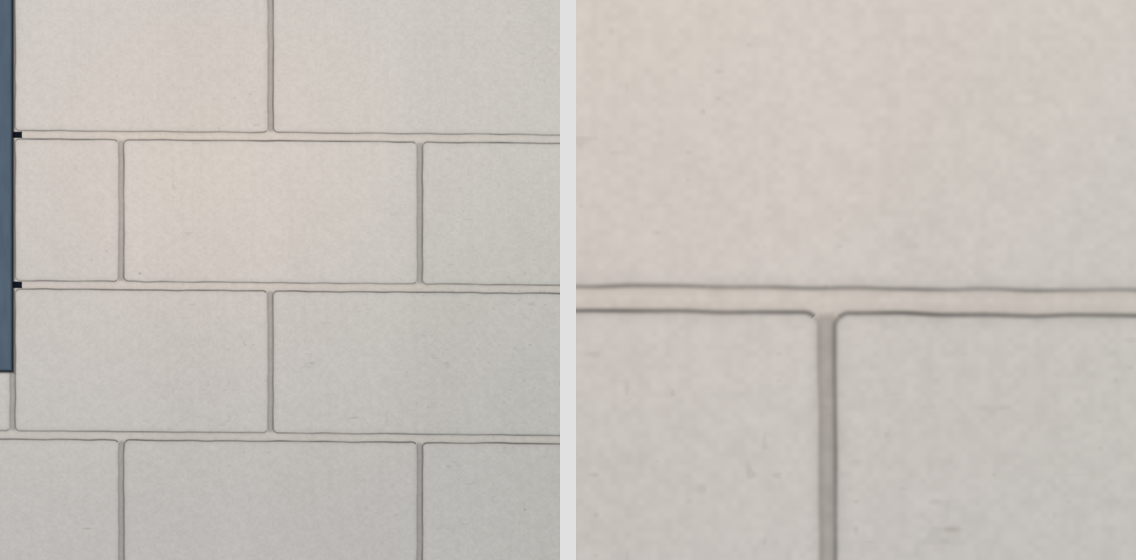
Left, the full canvas; right, a detail of the centre.
This texture is drawn by a Shadertoy shader. Its source:

```glsl
#define COURSE 0.2682      // height of one course with its joint
#define FIRST_JOINT 0.2400 // depth of the first bed joint below the top
#define BLOCK 0.5330       // length of one block with its joint
#define FIRST_HEAD 0.2165  // first head joint of the odd courses
#define BED_WIDTH 0.0150
#define HEAD_WIDTH 0.0095
#define LINE_WIDTH 0.0017
#define TILT 0.0085        // fall of the courses from left to right
#define FRAME_SIZE vec2(0.0235, 0.336) // right edge and foot of the metal frame
#define GRAIN 0.040
#define SPECKS 7

float hash(vec2 p) {
    return fract(sin(dot(p, vec2(127.1, 311.7))) * 43758.5453);
}

float noise(vec2 p) {
    vec2 i = floor(p), f = fract(p);
    f = f * f * (3.0 - 2.0 * f);
    return mix(mix(hash(i), hash(i + vec2(1, 0)), f.x),
               mix(hash(i + vec2(0, 1)), hash(i + vec2(1, 1)), f.x), f.y);
}

float fbm(vec2 p) {
    float sum = 0.0, amp = 0.5;
    for (int i = 0; i < 4; i++) {
        sum += amp * noise(p);
        p = p * 2.03 + 17.3;
        amp *= 0.5;
    }
    return sum;
}

float roundedBox(vec2 p, vec2 halfSize, float radius) {
    vec2 q = abs(p) - halfSize + radius;
    return length(max(q, 0.0)) + min(max(q.x, q.y), 0.0) - radius;
}

float bell(float x, float width) {
    return exp(-x * x / (width * width));
}

// Painted surface: light falling off downwards, stains and grain
vec3 paint(vec2 uv) {
    vec3 color = mix(vec3(0.745, 0.733, 0.720), vec3(0.818, 0.797, 0.775),
                     smoothstep(-0.05, 0.80, uv.y - 0.12 * uv.x));
    float warmth = exp(-9.0 * dot(uv - vec2(0.36, 0.68), uv - vec2(0.36, 0.68)));
    color += warmth * vec3(0.016, 0.001, -0.010);
    color -= 0.018 * smoothstep(0.4, 1.0, uv.x) * vec3(1.1, 0.7, 1.0);
    color += 0.026 * (fbm(uv * vec2(9.0, 3.0)) - 0.47);
    color += GRAIN * (0.6 * noise(uv * 250.0) + 0.4 * noise(uv * 120.0 + 31.0) - 0.5);
    float pits = smoothstep(0.86, 0.98, noise(uv * vec2(110.0, 125.0) + 7.0));
    return color - 0.035 * pits * smoothstep(0.35, 0.8, fbm(uv * 5.0) + 0.2 * uv.x);
}

// A few short scratches scattered over the wall
float specks(vec2 uv) {
    float mask = 0.0;
    for (int i = 0; i < SPECKS; i++) {
        float id = float(i);
        vec2 center = vec2(hash(vec2(id, 2.0)), hash(vec2(id, 9.0)));
        vec2 size = mix(vec2(0.002), vec2(0.009, 0.0018), hash(vec2(id, 5.0)));
        vec2 q = (uv - center) / size;
        mask += exp(-dot(q, q)) * mix(0.3, 0.9, hash(vec2(id, 4.0)));
    }
    return min(mask, 1.0);
}

void mainImage(out vec4 fragColor, in vec2 fragCoord) {
    vec2 uv = fragCoord / iResolution.xy;
    float pixel = 1.0 / iResolution.y;
    vec2 wobble = 0.0016 * (vec2(noise(uv * 38.0), noise(uv * 38.0 + 50.0)) - 0.5);
    vec2 wall = uv + wobble;

    // Course and block under this point, in running bond
    float depth = 1.0 - wall.y - FIRST_JOINT - TILT * wall.x;
    float course = floor(depth / COURSE) + 1.0;
    float down = depth - (course - 0.5) * COURSE;
    float head = FIRST_HEAD + (mod(course, 2.0) < 0.5 ? 0.5 * BLOCK : 0.0);
    float left = head + floor((wall.x - head) / BLOCK) * BLOCK;
    float right = left + BLOCK;

    // Blocks beside the frame are cut along its edge
    float cut = FRAME_SIZE.x - 0.001;
    if (course < 2.5 && left < cut) {
        if (wall.x > cut) left = cut;
        else right = cut;
    }

    vec2 q = vec2(wall.x - 0.5 * (left + right), -down);
    vec2 halfSize = 0.5 * vec2(right - left - HEAD_WIDTH, COURSE - BED_WIDTH);
    float d = roundedBox(q, halfSize, 0.009);
    float joint = smoothstep(-pixel, pixel, d);
    float inHead = smoothstep(-0.002, 0.002, abs(q.x) - halfSize.x)
                 * (1.0 - smoothstep(-0.004, 0.002, abs(q.y) - halfSize.y));

    // Joints: pale beds, grey heads, dark outlines
    vec3 color = paint(uv);
    color *= 1.0 + 0.012 * (hash(vec2(course, left)) - 0.5);
    color = mix(color, color * vec3(1.01, 1.0, 0.99), joint);
    color *= 1.0 - 0.15 * inHead;
    float onHead = step(abs(q.y) - halfSize.y, abs(q.x) - halfSize.x);
    float bedShade = q.y > 0.0 ? 0.30 : 0.22;
    float headShade = q.x < 0.0 ? 0.24 : 0.09;
    float wear = 0.75 + 0.5 * noise(uv * 28.0 + 11.0);
    color *= 1.0 - mix(bedShade, headShade, onHead) * wear * bell(d, LINE_WIDTH);
    color *= 1.0 - 0.04 * bell(d, 0.006);
    color = mix(color, vec3(0.52, 0.49, 0.45), 0.55 * specks(uv) * (1.0 - joint));

    // Open ends of the bed joints next to the frame
    float bedGap = abs(abs(down) - 0.5 * COURSE) - 0.0055;
    float gap = max(bedGap, abs(uv.x - 0.030) - 0.009);
    float gapMask = (1.0 - smoothstep(-pixel, pixel, gap)) * step(FRAME_SIZE.y, uv.y);
    color = mix(color, vec3(0.08, 0.10, 0.13), gapMask);

    // Metal frame with a dark rim and a thin shadow on the wall
    float frame = max(uv.x - FRAME_SIZE.x, FRAME_SIZE.y - uv.y);
    color *= 1.0 - 0.45 * bell(max(frame, 0.0), 0.0028);
    vec3 metal = vec3(0.33, 0.39, 0.45) + 0.05 * (fbm(uv * vec2(90.0, 25.0)) - 0.5);
    metal *= 1.0 - 0.65 * bell(frame, 0.0035);
    color = mix(color, metal, 1.0 - smoothstep(-pixel, pixel, frame));

    fragColor = vec4(clamp(color, 0.0, 1.0), 1.0);
}
```
